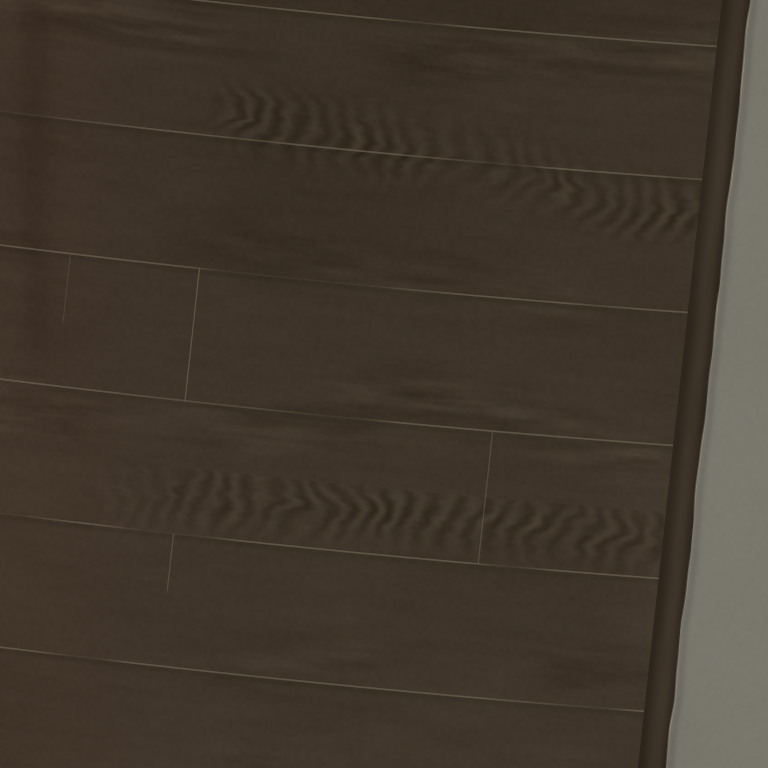
A Shadertoy shader for this texture:

```glsl
// Dark wooden floor: slightly tilted planks with pale seams and short butt joints,
// ending at a dark edge strip and a grey wall on the right.
// Planks come from a sheared row coordinate; grain and wear come from value noise.

#define PLANK_HEIGHT 0.1745
#define PLANK_SLOPE 0.095
#define EDGE_SLOPE 0.1095
#define FLOOR_END 0.940
#define WALL_START 0.977
#define SEAM_HALF_WIDTH 0.0011
#define JOINT_HALF_WIDTH 0.0008
#define FIGURE_STRENGTH 0.040
#define GRAIN_STRENGTH 0.020

const vec3 WOOD_DARK = vec3(0.205, 0.168, 0.128);
const vec3 WOOD_MID = vec3(0.240, 0.202, 0.158);
const vec3 WOOD_LIGHT = vec3(0.285, 0.243, 0.197);
const vec3 SEAM_COLOR = vec3(0.410, 0.370, 0.305);
const vec3 WALL_COLOR = vec3(0.470, 0.460, 0.420);

// Joints: plank row, position along the plank, visible length, strength
const vec4 JOINTS[4] = vec4[4](
    vec4(2.0, 0.298, 1.00, 0.75), vec4(2.0, 0.128, 0.55, 0.30),
    vec4(3.0, 0.703, 1.00, 0.55), vec4(4.0, 0.302, 0.45, 0.60));

float hash(vec2 p) {
    vec3 q = fract(p.xyx * 0.1031);
    q += dot(q, q.yzx + 33.33);
    return fract((q.x + q.y) * q.z);
}

float noise(vec2 p) {
    vec2 i = floor(p), f = fract(p);
    f = f * f * (3.0 - 2.0 * f);
    return mix(mix(hash(i), hash(i + vec2(1, 0)), f.x),
               mix(hash(i + vec2(0, 1)), hash(i + vec2(1, 1)), f.x), f.y);
}

float fbm(vec2 p) {
    float sum = 0.0, gain = 0.5;
    for (int i = 0; i < 4; i++) {
        sum += gain * noise(p);
        p = p * 2.03 + 17.3;
        gain *= 0.5;
    }
    return sum / 0.9375;
}

// Antialiased coverage of a line at distance d
float stroke(float d, float halfWidth, float px) {
    return clamp((halfWidth - abs(d)) / px + 0.5, 0.0, 1.0);
}

// Wavy figure running near the seams: ripples, long streaks or faint marks
float woodFigure(float x, float s) {
    float id = floor(s + 0.5);
    float kind = mod(id, 3.0);
    float drift = 0.65 * (noise(vec2(x * 3.5, id * 7.0 + 2.0)) - 0.5) - 0.06;
    float d = s - id - drift;
    float band = exp(-22.0 * d * d) * smoothstep(0.15, 0.6, noise(vec2(x * 5.0 + 3.0, id * 5.0)));
    float warp = 7.0 * fbm(vec2(x * 9.0, s * 4.0));
    float ripple = sin(215.0 * x + 16.0 * abs(d) + 9.0 * d + 2.0 * warp);
    ripple *= 0.35 + 0.9 * noise(vec2(x * 30.0, s * 9.0));
    float streak = 3.0 * (fbm(vec2(x * 11.0, s * 13.0)) - 0.55);
    return band * (kind == 1.0 ? ripple - 0.25 : kind == 0.0 ? streak : 0.6 * streak);
}

void mainImage(out vec4 fragColor, in vec2 fragCoord) {
    vec2 p = fragCoord / iResolution.xy;
    p.y = 1.0 - p.y; // measure downwards from the top
    float px = 1.0 / min(iResolution.x, iResolution.y);

    // Plank coordinates: s counts rows, u follows the tilted wall edge
    float bow = 0.030 * p.x * (1.0 - p.x);
    float s = (p.y - PLANK_SLOPE * p.x - bow + 0.030) / PLANK_HEIGHT;
    float row = floor(s), f = s - row;
    float u = p.x + EDGE_SLOPE * p.y;

    // Broad light: darker at the top, warmer and paler at the lower left
    float cloud = fbm(p * vec2(3.0, 4.0) + 5.0) - 0.5;
    float light = 0.30 + 0.40 * p.y + 0.65 * cloud + 0.12 * (hash(vec2(row, 9.0)) - 0.5);
    light -= 0.25 * exp(-pow((p.x - 0.045) / 0.025, 2.0)) * (1.0 - smoothstep(0.40, 0.58, p.y));
    vec3 color = mix(WOOD_DARK, WOOD_MID, smoothstep(0.0, 0.5, light));
    color = mix(color, WOOD_LIGHT, smoothstep(0.5, 1.0, light));
    color += vec3(0.012, 0.002, 0.004) * (1.0 - smoothstep(0.0, 0.4, p.x));

    // Grain along the planks, figure and fine speckle
    float grain = fbm(vec2(p.x * 12.0 + row * 31.0, s * 14.0)) - 0.5;
    float speckle = noise(p * 210.0) - 0.5;
    color += GRAIN_STRENGTH * grain + 0.012 * speckle;
    color += FIGURE_STRENGTH * woodFigure(p.x, s) * vec3(1.0, 0.95, 0.85);

    // Seams: worn on the left, clearer to the right, with a soft shadow below
    float seamId = floor(s + 0.5);
    float seamDist = (s - seamId) * PLANK_HEIGHT;
    float wear = smoothstep(0.2, 0.65, noise(vec2(p.x * 9.0, seamId * 13.0)) + 0.3 * p.x);
    color *= 1.0 - 0.08 * exp(-pow((seamDist - 0.004) / 0.004, 2.0));
    color = mix(color, SEAM_COLOR, stroke(seamDist, SEAM_HALF_WIDTH, px) * mix(0.15, 0.75, wear));

    // Butt joints across single planks
    for (int i = 0; i < 4; i++) {
        vec4 joint = JOINTS[i];
        float inside = (row == joint.x ? 1.0 : 0.0) * (1.0 - smoothstep(joint.z - 0.05, joint.z + 0.01, f));
        if (joint.z == 1.0) inside = row == joint.x ? 1.0 : 0.0;
        color = mix(color, SEAM_COLOR, inside * joint.w * stroke(u - joint.y, JOINT_HALF_WIDTH, px));
    }

    // Edge strip, shaded at both sides
    float across = (u - FLOOR_END) / (WALL_START - FLOOR_END);
    vec3 strip = mix(WOOD_DARK * 0.88, WOOD_MID, smoothstep(0.05, 0.55, across));
    strip *= 1.0 - 0.25 * smoothstep(0.65, 1.0, across);
    strip += 0.03 * (fbm(vec2(u * 60.0, p.y * 9.0)) - 0.5);
    color = mix(color, strip, clamp((u - FLOOR_END) / px + 0.5, 0.0, 1.0));

    // Wall with an uneven pale rim
    float wallDist = u - WALL_START - 0.003 * (noise(vec2(p.y * 22.0, 4.0)) - 0.5);
    vec3 wall = WALL_COLOR + 0.03 * (fbm(p * 5.0) - 0.5) + 0.010 * speckle;
    wall *= 1.0 - 0.10 * exp(-pow((wallDist - 0.006) / 0.005, 2.0));
    color = mix(color, wall, clamp(wallDist / px + 0.5, 0.0, 1.0));
    float rim = stroke(wallDist, 0.0012, px) * noise(vec2(p.y * 35.0, 8.0));
    color = mix(color, vec3(0.60, 0.56, 0.48), 0.7 * rim);

    fragColor = vec4(clamp(color, 0.0, 1.0), 1.0);
}
```
